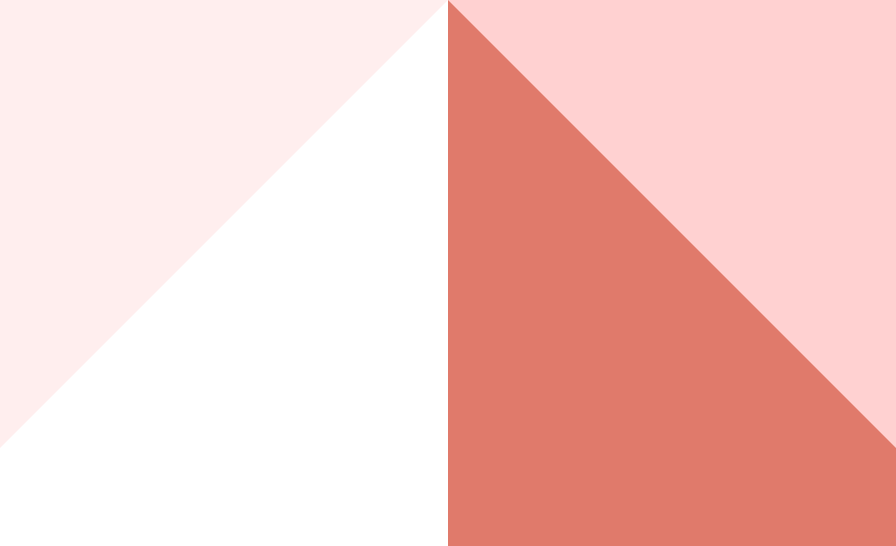
A Shadertoy shader for this background:

```glsl
const vec3 WHITE = vec3(1.0);
const vec3 CORAL = vec3(0.88, 0.48, 0.42);
const vec3 BLUSH = vec3(1.0, 0.933, 0.933);
const vec3 PINK  = vec3(1.0, 0.82, 0.82);
const float APEX_X = 0.5;       // apex position, as a share of the width
const float ROOF_SLOPE = 1.0;   // drop of the roof per unit sideways

// Coverage of the positive side of an edge, blended over one pixel
float coverage(float dist, float pixel) {
    return clamp(dist / pixel + 0.5, 0.0, 1.0);
}

void mainImage(out vec4 fragColor, in vec2 fragCoord) {
    // Position relative to the apex, in canvas heights
    float pixel = 1.0 / iResolution.y;
    vec2 apex = vec2(APEX_X * iResolution.x, iResolution.y);
    vec2 p = (fragCoord - apex) * pixel;

    // Signed distances to the centre line and the two mirrored slopes
    float roofDist = (p.y + ROOF_SLOPE * abs(p.x)) / length(vec2(1.0, ROOF_SLOPE));
    float rightSide = coverage(p.x, pixel);
    float aboveRoof = coverage(roofDist, pixel);

    // Two-tone tent below, two-tone sky above
    vec3 tent = mix(WHITE, CORAL, rightSide);
    vec3 sky = mix(BLUSH, PINK, rightSide);
    fragColor = vec4(mix(tent, sky, aboveRoof), 1.0);
}
```
